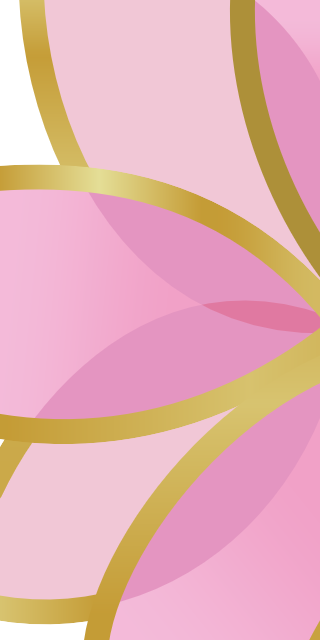
This background is drawn by a WebGL 1 fragment shader. Its source:

```glsl
precision highp float;
uniform vec2 u_resolution;

const float BAND = 0.039;
const float OVERRUN = 0.06;
const int SEGMENTS = 24;
const vec3 WHITE = vec3(1.0);
const vec3 BLUSH = vec3(0.945, 0.78, 0.84);
const vec3 PETAL_PALE = vec3(0.955, 0.73, 0.85);
const vec3 PETAL_DEEP = vec3(0.945, 0.63, 0.78);
const vec3 ORCHID = vec3(0.894, 0.585, 0.755);
const vec3 ROSE = vec3(0.88, 0.475, 0.63);
const vec3 GOLD_DARK = vec3(0.77, 0.61, 0.21);
const vec3 GOLD_PALE = vec3(0.895, 0.87, 0.59);
const vec3 OLIVE = vec3(0.68, 0.565, 0.225);

vec2 cubic(vec2 a, vec2 b, vec2 c, vec2 d, float t) {
  float s = 1.0 - t;
  return s * s * (s * a + 3.0 * t * b) + t * t * (3.0 * s * c + t * d);
}

// Signed distance to a cubic curve, positive on the left of its travel
float edge(vec2 p, vec2 a, vec2 b, vec2 c, vec2 d) {
  float nearest = 1e5;
  float side = 1.0;
  vec2 from = cubic(a, b, c, d, -OVERRUN);
  for (int i = 1; i <= SEGMENTS; i++) {
    float t = mix(-OVERRUN, 1.0 + OVERRUN, float(i) / float(SEGMENTS));
    vec2 to = cubic(a, b, c, d, t);
    vec2 along = to - from;
    vec2 rel = p - from;
    vec2 gap = rel - along * clamp(dot(rel, along) / dot(along, along), 0.0, 1.0);
    float dist = dot(gap, gap);
    if (dist < nearest) {
      nearest = dist;
      side = along.x * rel.y - along.y * rel.x;
    }
    from = to;
  }
  return sqrt(nearest) * (side < 0.0 ? -1.0 : 1.0);
}

float cover(float d) {
  return clamp(0.5 + d * u_resolution.x, 0.0, 1.0);
}

float band(float d) {
  return cover(BAND - abs(d));
}

float tent(float x, float centre, float width) {
  return max(0.0, 1.0 - abs(x - centre) / width);
}

vec3 gold(float shine) {
  return mix(GOLD_DARK, GOLD_PALE, clamp(shine, 0.0, 1.0));
}

void main() {
  vec2 p = gl_FragCoord.xy / u_resolution * vec2(1.0, 2.0);

  // Petal outlines
  float upper = edge(p, vec2(0.099, 2.0), vec2(0.125, 1.523), vec2(0.419, 0.958), vec2(1.0, 0.958));
  float midTop = edge(p, vec2(0.0, 1.443), vec2(0.318, 1.464), vec2(0.69, 1.411), vec2(1.0, 1.068));
  float midBase = edge(p, vec2(0.0, 0.667), vec2(0.326, 0.615), vec2(0.677, 0.688), vec2(1.0, 0.927));
  float lowTop = edge(p, vec2(0.0, 0.526), vec2(0.174, 0.849), vec2(0.534, 1.177), vec2(1.0, 1.021));
  float lowBase = edge(p, vec2(0.0, 0.099), vec2(0.417, 0.031), vec2(0.82, 0.268), vec2(1.0, 0.693));
  float front = edge(p, vec2(0.302, 0.0), vec2(0.344, 0.268), vec2(0.62, 0.667), vec2(1.0, 0.846));
  float right = edge(p, vec2(0.758, 2.0), vec2(0.75, 1.727), vec2(0.839, 1.44), vec2(1.0, 1.201));
  float rightFold = edge(p, vec2(0.781, 2.01), vec2(0.872, 1.943), vec2(0.951, 1.844), vec2(1.0, 1.747));
  float corner = edge(p, vec2(1.0, -0.02), vec2(1.03, 0.04), vec2(1.07, 0.1), vec2(1.1, 0.16));

  float inUpper = cover(upper);
  float lowField = min(-lowTop, lowBase);
  float inLow = cover(lowField);
  float midField = min(-midTop, midBase);

  // Back petals
  vec3 color = mix(WHITE, BLUSH, inUpper);
  color = mix(color, gold(0.55 * tent(p.y, 2.02, 0.2) + 0.55 * tent(p.y, 1.42, 0.42)), band(upper));
  color = mix(color, BLUSH, inLow);
  color = mix(color, gold(0.15 + 0.1 * p.y), band(lowTop) * cover(lowField + BAND));
  color = mix(color, gold(0.6 - 1.9 * p.x), band(lowBase) * cover(lowField + BAND));

  // Right petal
  vec3 rightFill = mix(PETAL_DEEP, PETAL_PALE, smoothstep(1.7, 1.95, p.y));
  color = mix(color, mix(ORCHID, rightFill, cover(rightFold)), cover(right));
  color = mix(color, OLIVE, band(right));

  // Middle petal with the overlaps of its neighbours
  vec3 midFill = mix(PETAL_PALE, PETAL_DEEP, smoothstep(0.0, 0.58, p.x - 0.1 * (p.y - 1.0)));
  midFill = mix(midFill, ORCHID, max(inUpper, inLow));
  midFill = mix(midFill, ROSE, inUpper * inLow);
  color = mix(color, midFill, cover(midField));
  float topShine = tent(p.x, 0.31, 0.32) + 0.45 * smoothstep(0.66, 1.0, p.x);
  float baseShine = 0.58 * tent(p.x, 0.78, 0.76);
  color = mix(color, gold(topShine), band(midTop) * cover(midField + BAND));
  color = mix(color, gold(baseShine), band(midBase) * cover(midField + BAND));

  // Front petal
  vec3 frontFill = mix(PETAL_PALE, PETAL_DEEP, smoothstep(0.4, 1.4, p.x + 0.8 * p.y));
  frontFill = mix(frontFill, ORCHID, inLow);
  color = mix(color, frontFill, cover(-front));
  color = mix(color, gold(0.6 * tent(p.y, 0.74, 0.66)), band(front));
  color = mix(color, gold(0.1), band(corner));

  gl_FragColor = vec4(color, 1.0);
}
```
